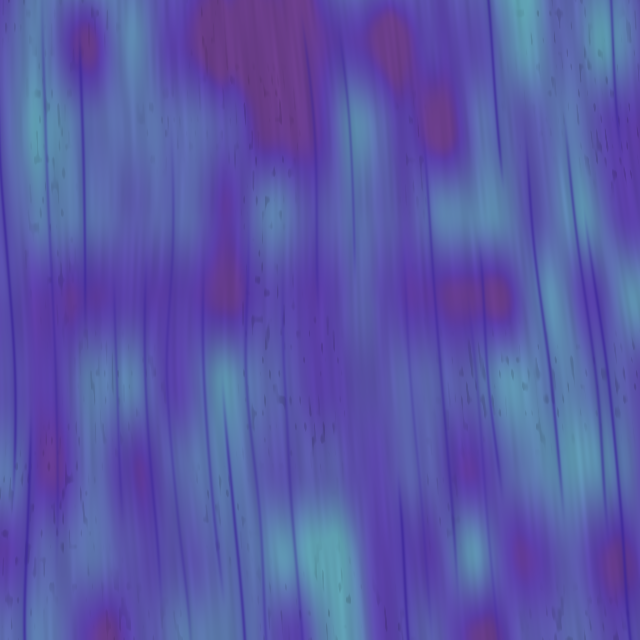
Give the GLSL for this texture, as a WebGL 1 fragment shader.

```glsl
precision highp float;
uniform vec2 u_resolution;

float hash(vec2 p) {
  vec3 q = fract(vec3(p.xyx) * 0.1031);
  q += dot(q, q.yzx + 33.33);
  return fract((q.x + q.y) * q.z);
}

float noise(vec2 p) {
  vec2 cell = floor(p);
  vec2 f = fract(p);
  f = f * f * (3.0 - 2.0 * f);
  return mix(mix(hash(cell), hash(cell + vec2(1.0, 0.0)), f.x),
             mix(hash(cell + vec2(0.0, 1.0)), hash(cell + vec2(1.0, 1.0)), f.x), f.y);
}

// Bends space so that the grain runs straight up, leaning more to the right
vec2 grainSpace(vec2 p) {
  float lean = (0.02 + 0.09 * p.x) * (p.y - 0.5);
  float sway = 0.03 * (noise(p * vec2(4.0, 2.5) + 7.0) - 0.5);
  return vec2(p.x + lean + sway, p.y);
}

// Violet through indigo and blue to teal, with a brownish low end
vec3 stainColor(float tone) {
  float u = clamp((tone - 0.22) / 0.7, 0.0, 1.0);
  vec3 color = vec3(0.345 + 0.025 * u, 0.225 + 0.4 * pow(u, 1.25), 0.655 + 0.04 * u);
  float brown = 1.0 - smoothstep(0.1, 0.32, tone);
  return mix(color, vec3(0.41, 0.24, 0.54), brown);
}

// Long thin cracks, each with its own place, span and strength
float cracks(vec2 q) {
  float dark = 0.0;
  for (int i = 0; i < 24; i++) {
    float id = float(i);
    float x = (id + 0.8 * hash(vec2(id, 3.0))) / 22.0 - 0.02;
    float middle = hash(vec2(id, 11.0));
    float reach = mix(0.15, 0.5, hash(vec2(id, 17.0)));
    float d = q.x - x - 0.008 * (noise(vec2(id * 5.3, q.y * 5.0)) - 0.5);
    float span = 1.0 - smoothstep(reach * 0.6, reach, abs(q.y - middle));
    float core = exp(-d * d / 0.000007);
    float halo = exp(-d * d / 0.00018);
    float strength = mix(0.3, 0.8, hash(vec2(id, 23.0)));
    dark = max(dark, span * strength * (0.75 * core + 0.25 * halo));
  }
  return dark;
}

void main() {
  vec2 p = gl_FragCoord.xy / u_resolution;
  vec2 q = grainSpace(p);

  // Soft upright patches of stain
  float patches = 0.58 * noise(q * vec2(14.0, 7.5) + 31.0)
                + 0.42 * noise(q * vec2(5.5, 2.6) + 52.0);
  float streaks = noise(q * vec2(45.0, 4.0) + 13.0) - 0.5;
  float tone = 0.5 + 1.3 * (patches - 0.5) + 0.1 * streaks;
  vec3 color = stainColor(tone);

  // Fine fibres and short pores
  float fibres = noise(q * vec2(170.0, 10.0)) + noise(q * vec2(85.0, 7.0) + 4.0) - 1.0;
  float pores = smoothstep(0.72, 0.95, noise(q * vec2(210.0, 48.0) + 9.0))
              * smoothstep(0.4, 0.75, noise(q * vec2(12.0, 5.0) + 70.0));
  color *= 1.0 + 0.07 * fibres - 0.13 * pores;

  color = mix(color, vec3(0.23, 0.15, 0.6), cracks(q));
  gl_FragColor = vec4(color, 1.0);
}
```
